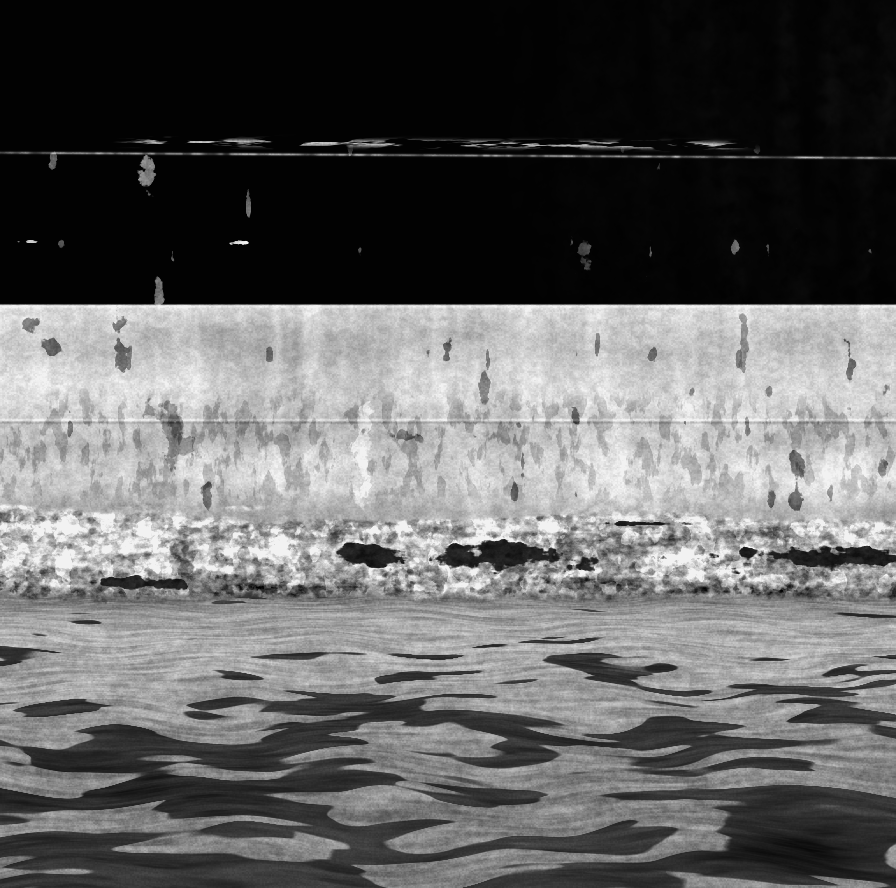
Reproduce this texture procedurally as a WebGL 1 fragment shader.

```glsl
precision highp float;
// Weathered ship hull, black paint above white, standing over rippled grey water.
uniform vec2 u_resolution;

const float PAINT_EDGE = 0.657;
const float TIDE_TOP = 0.422;
const float WATERLINE = 0.328;

float hash(vec2 p) {
  vec3 q = fract(vec3(p.xyx) * 0.1031);
  q += dot(q, q.yzx + 33.33);
  return fract((q.x + q.y) * q.z);
}

// Smooth cellular noise: random cell values blended by distance to their centres.
float cells(vec2 p) {
  vec2 base = floor(p), f = p - base;
  float sum = 0.0, weights = 0.0;
  for (int j = -1; j <= 1; j++) {
    for (int i = -1; i <= 1; i++) {
      vec2 g = vec2(float(i), float(j)), id = base + g;
      vec2 d = g + vec2(hash(id), hash(id + 57.3)) - f;
      float w = exp(-5.0 * dot(d, d));
      sum += w * hash(id + 113.7);
      weights += w;
    }
  }
  return sum / weights;
}

float layers(vec2 p) {
  float sum = 0.0, amp = 0.53;
  for (int i = 0; i < 4; i++) {
    sum += amp * cells(p);
    p = p * 2.03 + 17.1;
    amp *= 0.5;
  }
  return clamp((sum - 0.5) * 1.5 + 0.5, 0.0, 1.0);
}

float bump(float x, float center, float width) {
  float t = (x - center) / width;
  return exp(-t * t);
}

float span(float x, float a, float b, float soft) {
  return smoothstep(a - soft, a + soft, x) * (1.0 - smoothstep(b - soft, b + soft, x));
}

// Ragged ellipse whose rim is eaten away by noise n.
float blot(vec2 p, vec2 center, vec2 radius, float n) {
  return smoothstep(0.5, 0.64, n + 0.4 - 0.6 * length((p - center) / radius));
}

// Scattered rust runs, one possible per grid cell.
float drips(vec2 p, vec2 grid, float share, float n) {
  vec2 q = p * grid, id = floor(q);
  vec2 c = (id + 0.3 + 0.4 * vec2(hash(id), hash(id + 9.7))) / grid;
  vec2 r = vec2(0.003 + 0.004 * hash(id + 3.1), 0.008 + 0.014 * hash(id + 5.9));
  return step(hash(id + 21.0), share) * blot(p, c, r, n);
}

float blackPaint(vec2 p, float rough) {
  float v = 0.008 + 0.05 * smoothstep(0.45, 1.0, p.x) * cells(p * vec2(45.0, 6.0)) * rough;
  float dash = layers(p * vec2(26.0, 230.0));
  float seam = 0.828 - 0.006 * p.x;
  v += 0.75 * smoothstep(0.5, 0.72, dash) * span(p.x, 0.15, 0.82, 0.03) * bump(p.y, seam + 0.013, 0.004);
  v += (0.15 + 0.6 * cells(vec2(p.x * 110.0, 2.0))) * bump(p.y, seam, 0.0014);
  float chips = blot(p, vec2(0.166, 0.802), vec2(0.012, 0.032), rough) * 0.6;
  chips += blot(p, vec2(0.04, 0.728), vec2(0.022, 0.003), rough);
  chips += blot(p, vec2(0.265, 0.727), vec2(0.012, 0.003), rough);
  chips += blot(p, vec2(0.177, 0.672), vec2(0.007, 0.018), rough) * 0.5;
  chips += blot(p, vec2(0.65, 0.71), vec2(0.012, 0.022), rough) * 0.3;
  chips += drips(p, vec2(24.0, 20.0), 0.17, rough - 0.12) * span(p.y, 0.66, 0.83, 0.01) * 0.4;
  return v + chips * (0.4 + 0.7 * rough);
}

float whitePaint(vec2 p, float rough, float fine) {
  float run = layers(p * vec2(48.0, 7.0));
  float haze = layers(p * vec2(5.0, 16.0));
  float v = 0.83 + 0.16 * (haze - 0.5) + 0.14 * (run - 0.5) + 0.12 * (fine - 0.5);
  v -= 0.07 * bump(p.y, 0.615, 0.025) + 0.08 * bump(p.y, 0.51, 0.025) + 0.14 * bump(p.y, 0.422, 0.018);
  v -= 0.16 * smoothstep(0.53, 0.72, layers(p * vec2(110.0, 50.0))) * span(p.y, 0.44, 0.555, 0.02);
  v += 0.13 * bump(p.y, 0.527, 0.0015) - 0.12 * bump(p.y, 0.524, 0.0015);
  // Rust stains
  vec2 slant = vec2(p.x + 0.55 * (p.y - 0.5), p.y);
  float stain = blot(slant, vec2(0.2, 0.505), vec2(0.025, 0.06), rough) * 0.6;
  stain += blot(vec2(p.x + p.y, p.y), vec2(0.668, 0.612), vec2(0.018, 0.04), rough);
  stain += blot(p, vec2(0.133, 0.615), vec2(0.01, 0.035), rough);
  stain += blot(p, vec2(0.5, 0.611), vec2(0.008, 0.014), rough);
  stain += blot(p, vec2(0.46, 0.508), vec2(0.07, 0.012), rough - 0.12) * 0.7;
  stain += blot(p, vec2(0.83, 0.61), vec2(0.005, 0.05), rough) * 0.7;
  stain += blot(p, vec2(0.948, 0.6), vec2(0.006, 0.065), rough);
  stain += blot(p, vec2(0.889, 0.45), vec2(0.008, 0.06), rough);
  stain += drips(p, vec2(32.0, 24.0), 0.13, rough) * 0.8;
  v -= 0.4 * min(stain, 1.0);
  v += 0.14 * blot(p, vec2(0.405, 0.5), vec2(0.012, 0.08), rough);
  return v + 0.1 * bump(p.y, PAINT_EDGE - 0.002, 0.002);
}

float tideBand(vec2 p, float rough, float fine) {
  float scrape = layers(p * vec2(13.0, 85.0));
  float v = 0.66 + 0.5 * (scrape - 0.5) + 0.55 * (fine - 0.5);
  v += 0.25 * smoothstep(0.52, 0.66, rough) - 0.25 * smoothstep(0.37, 0.33, p.y);
  float n = mix(scrape, rough, 0.5);
  float bare = blot(p, vec2(0.41, 0.375), vec2(0.055, 0.018), n) + blot(p, vec2(0.6, 0.372), vec2(0.13, 0.021), n);
  bare += blot(p, vec2(0.92, 0.371), vec2(0.13, 0.018), n) + blot(p, vec2(0.16, 0.343), vec2(0.08, 0.01), n);
  bare += blot(p, vec2(0.72, 0.41), vec2(0.06, 0.004), n) + 0.55 * blot(p, vec2(0.206, 0.37), vec2(0.013, 0.045), n);
  return mix(v, 0.06 + 0.12 * fine, min(bare, 1.0));
}

float water(vec2 p, float fine) {
  float d = max(WATERLINE - p.y, 0.0);
  vec2 q = vec2((p.x - 0.5) * 6.0 / (d + 0.42), 21.0 * log(d + 0.13));
  q.y += 0.45 * sin(q.x * 1.3 + q.y * 0.4) + 0.25 * sin(q.x * 2.9 - q.y * 0.7);
  float swell = 0.62 * cells(q) + 0.38 * cells(q * vec2(1.7, 2.1) + 31.0);
  float shade = layers(p * vec2(3.0, 12.0));
  float pool = bump(p.x, 0.91, 0.11) * bump(p.y, 0.04, 0.025) + 0.6 * bump(p.x, 0.1, 0.16) * bump(p.y, 0.112, 0.025);
  float level = 0.2 + 0.28 * smoothstep(0.015, 0.2, d) + 0.12 * (shade - 0.5) + 0.25 * pool;
  float trough = 1.0 - smoothstep(level - 0.025, level + 0.025, swell);
  float glint = layers(q * vec2(1.6, 3.0));
  float light = mix(0.68, 0.51, smoothstep(0.02, 0.24, d)) + 0.24 * (glint - 0.5) + 0.12 * (fine - 0.5);
  light -= (0.24 + 0.3 * (fine - 0.5)) * exp(-d / 0.018);
  float dark = 0.2 + 0.14 * (glint - 0.5) - 0.13 * pool;
  return mix(light, dark, trough);
}

void main() {
  vec2 p = gl_FragCoord.xy / u_resolution;
  float rough = layers(p * vec2(65.0, 60.0));
  float fine = layers(p * vec2(130.0, 160.0));
  float soft = 0.0015;
  float v = water(p, fine);
  float shore = WATERLINE + 0.014 * (rough - 0.5);
  v = mix(v, tideBand(p, rough, fine), smoothstep(shore - 0.006, shore + 0.006, p.y));
  float tide = TIDE_TOP + 0.03 * (layers(p * vec2(6.0, 40.0)) - 0.5);
  v = mix(v, whitePaint(p, rough, fine), smoothstep(tide - 0.006, tide + 0.006, p.y));
  v = mix(v, blackPaint(p, rough), smoothstep(PAINT_EDGE - soft, PAINT_EDGE + soft, p.y));
  // Film grain, weaker in the darks
  v += (hash(floor(p * 510.0)) - 0.5) * 0.07 * smoothstep(0.0, 0.5, v);
  gl_FragColor = vec4(vec3(clamp(v, 0.0, 0.95)), 1.0);
}
```
